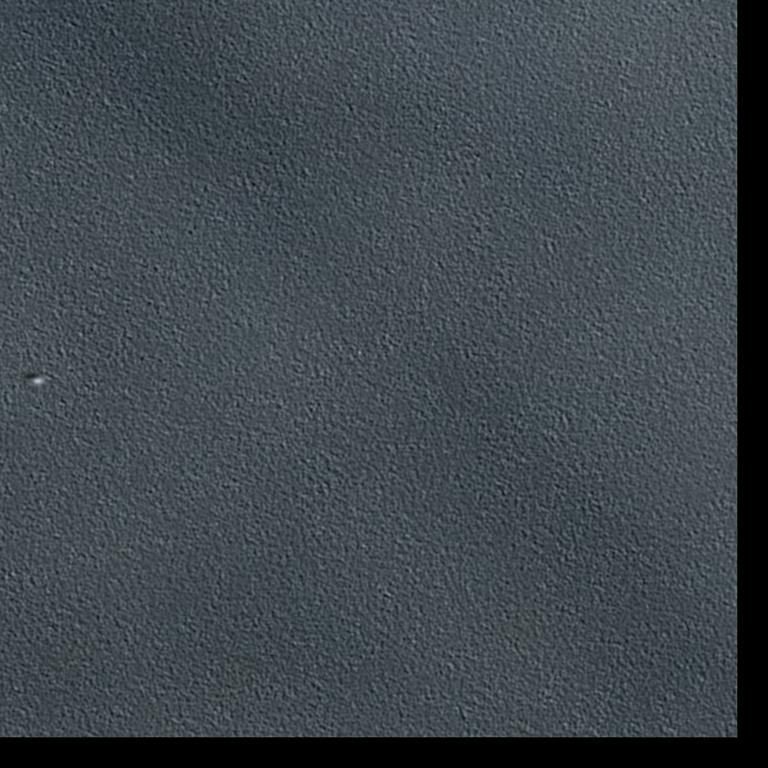
Give the GLSL for this texture, as a three.js fragment shader.

```glsl
varying vec2 vUv;

const vec3 SLATE = vec3(0.260, 0.299, 0.321);
const vec3 SHADE_TINT = vec3(1.02, 1.0, 1.0);
const vec3 COOL_TINT = vec3(-0.004, 0.0, 0.010);
const vec3 WARM_TINT = vec3(0.016, -0.002, 0.004);
const float PANEL_SIZE = 0.96;
const float EDGE_BLUR = 0.0010;

vec2 hashGradient(vec2 cell) {
  vec3 q = fract(cell.xyx * vec3(0.1031, 0.1030, 0.0973));
  q += dot(q, q.yzx + 33.33);
  float angle = 6.2832 * fract((q.x + q.y) * q.z);
  return vec2(cos(angle), sin(angle));
}

float gradientNoise(vec2 p) {
  vec2 cell = floor(p);
  vec2 f = fract(p);
  vec2 u = f * f * f * (f * (f * 6.0 - 15.0) + 10.0);
  vec2 e = vec2(0.0, 1.0);
  float a = dot(hashGradient(cell), f);
  float b = dot(hashGradient(cell + e.yx), f - e.yx);
  float c = dot(hashGradient(cell + e.xy), f - e.xy);
  float d = dot(hashGradient(cell + e.yy), f - e.yy);
  return mix(mix(a, b, u.x), mix(c, d, u.x), u.y);
}

mat2 rotation(float angle) {
  float c = cos(angle);
  float s = sin(angle);
  return mat2(c, s, -s, c);
}

float fbm(vec2 p) {
  float sum = 0.0;
  float amplitude = 0.6;
  for (int i = 0; i < 4; i++) {
    sum += amplitude * gradientNoise(p);
    p = rotation(0.64) * p * 2.0 + 17.3;
    amplitude *= 0.5;
  }
  return sum;
}

// Pebbled surface height, layers turned to hide the lattice
float grainHeight(vec2 p, float scale) {
  float pebbles = gradientNoise(rotation(0.5) * p * scale + 240.0);
  float grit = gradientNoise(rotation(1.2) * p * scale * 1.6 + 430.0);
  return 0.85 * pebbles + 0.8 * grit;
}

// Side light on the grain
float relief(vec2 p, float scale, vec2 lightStep) {
  return grainHeight(p + lightStep, scale) - grainHeight(p - lightStep, scale);
}

float softSpot(vec2 p, vec2 center, vec2 radius) {
  vec2 d = (p - center) / radius;
  return exp(-dot(d, d));
}

// Broad light and dark clouds
float cloudTone(vec2 p) {
  float drift = 0.16 * fbm(p * 3.0 + 5.0);
  float across = (p.x + p.y - 1.08) * 0.707 + drift;
  float tone = 0.012 - 0.026 * exp(-across * across / 0.010);
  tone -= 0.022 * softSpot(p, vec2(0.15, 0.95), vec2(0.22, 0.11));
  tone -= 0.022 * softSpot(p, vec2(0.42, 0.85), vec2(0.24, 0.06));
  tone += 0.024 * softSpot(p, vec2(0.38, 0.57), vec2(0.14, 0.12));
  tone += 0.032 * softSpot(p, vec2(0.85, 0.97), vec2(0.38, 0.18));
  tone += 0.020 * softSpot(p, vec2(0.92, 0.58), vec2(0.15, 0.28));
  tone -= 0.022 * softSpot(p, vec2(0.25, 0.12), vec2(0.50, 0.22));
  return tone + 0.035 * fbm(p * 4.5 + 21.0);
}

void main() {
  vec2 p = vUv;

  // Leather tone, lit grain in uneven clusters, sharp fine pits
  float grain = relief(p, 128.0, vec2(0.0011, 0.0008));
  float pits = gradientNoise(rotation(0.9) * p * 200.0 + 610.0);
  float clusters = gradientNoise(rotation(0.3) * p * 42.0 + 320.0);
  float contrast = 0.132 * (1.0 + 0.4 * fbm(p * 6.0 + 50.0) + 0.7 * clusters);
  float speckle = grain + 0.6 * pits;
  speckle += 0.25 * speckle * abs(speckle);
  float shade = cloudTone(p) + contrast * speckle + 0.018 * clusters;
  vec3 color = SLATE + shade * SHADE_TINT;

  // Cool and warm stains
  color += COOL_TINT * (p.y - 0.5 + fbm(p * 5.0 + 88.0));
  color += WARM_TINT * (fbm(p * 14.0 + 140.0) + 0.15);

  // Small chipped fleck with its shadow
  float shadow = softSpot(p, vec2(0.041, 0.510), vec2(0.009, 0.004));
  float fleck = softSpot(p, vec2(0.050, 0.504), vec2(0.007, 0.004));
  color = mix(color, vec3(0.08, 0.09, 0.10), 0.9 * shadow);
  color = mix(color, vec3(0.80, 0.83, 0.90), 0.9 * fleck);

  // Panel with a faint bright rim, black beyond
  float inside = min(PANEL_SIZE - p.x, p.y - (1.0 - PANEL_SIZE));
  color += 0.04 * (1.0 - smoothstep(0.0, 0.003, inside));
  color *= smoothstep(-EDGE_BLUR, EDGE_BLUR, inside);

  gl_FragColor = vec4(clamp(color, 0.0, 1.0), 1.0);
}
```
